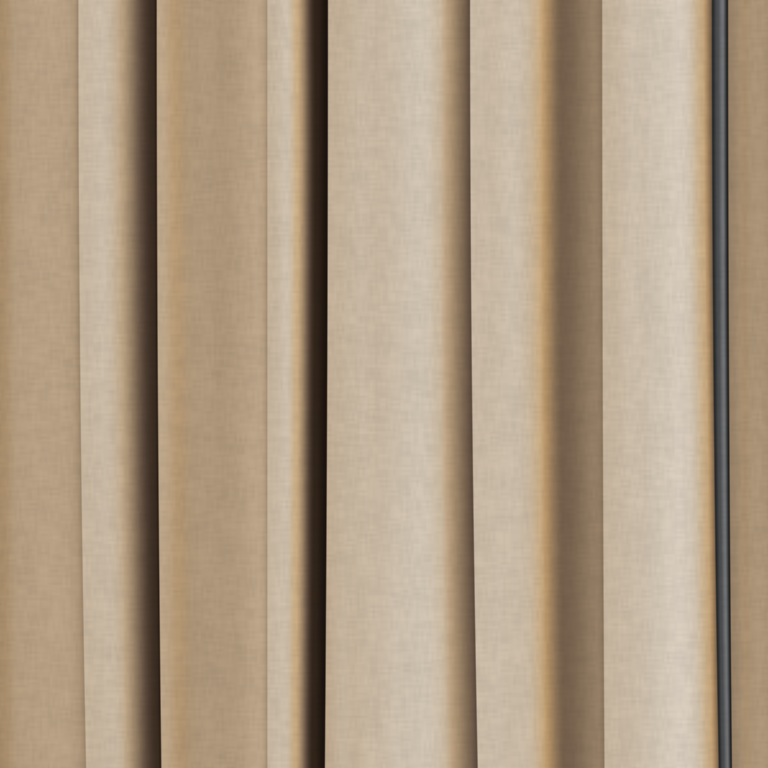
Write a Shadertoy shader that draws this texture.

```glsl
// Draws a beige linen curtain hanging in uneven vertical folds with deep shadows.

const int FOLDS = 9;
const float EDGE_SOFTNESS = 0.0014;
const float CREASE_WIDTH = 0.004;
const float CREASE_DEPTH = 0.16;
const float WEAVE_STRENGTH = 0.035;
const float MOTTLE_STRENGTH = 0.022;
const float STREAK_STRENGTH = 0.022;
const vec3 WARM_TINT = vec3(1.0, 0.91, 0.75);
const vec3 SLATE = vec3(0.98, 1.0, 1.02);
const int SLATE_FOLD = 7;

// Cloth colours from deepest shadow to highlight, ordered by their red value
const int SHADES = 8;
const vec3 CLOTH[SHADES] = vec3[SHADES](
    vec3(0.10, 0.07, 0.05), vec3(0.20, 0.15, 0.11), vec3(0.35, 0.28, 0.23),
    vec3(0.47, 0.39, 0.31), vec3(0.64, 0.55, 0.44), vec3(0.73, 0.64, 0.53),
    vec3(0.80, 0.75, 0.68), vec3(0.86, 0.82, 0.77));

// Left edge of each fold at the top, and its drift to the right at the hem
const float EDGE[FOLDS + 1] = float[FOLDS + 1](
    -0.01, 0.102, 0.204, 0.348, 0.427, 0.612, 0.784, 0.927, 0.948, 1.01);
const float SWAY[FOLDS + 1] = float[FOLDS + 1](
    0.0, 0.010, 0.006, 0.0, -0.004, 0.010, 0.003, 0.009, 0.005, 0.0);

// Brightness at four even steps across each fold
const vec4 TONE[FOLDS] = vec4[FOLDS](
    vec4(0.65, 0.70, 0.72, 0.69), vec4(0.77, 0.78, 0.74, 0.66),
    vec4(0.74, 0.67, 0.68, 0.74), vec4(0.77, 0.79, 0.76, 0.70),
    vec4(0.75, 0.78, 0.81, 0.71), vec4(0.78, 0.79, 0.78, 0.74),
    vec4(0.77, 0.79, 0.83, 0.77), vec4(0.15, 0.30, 0.46, 0.12),
    vec4(0.59, 0.66, 0.67, 0.65));

// Shadow of each fold: start, end, tone at the end, tone at the right edge
const vec4 SHADOW[FOLDS] = vec4[FOLDS](
    vec4(1.0, 1.2, 0.6, 0.6), vec4(0.48, 0.96, 0.23, 0.17),
    vec4(1.0, 1.2, 0.6, 0.6), vec4(0.48, 0.80, 0.19, 0.11),
    vec4(0.78, 1.06, 0.36, 0.36), vec4(0.50, 0.69, 0.45, 0.60),
    vec4(0.92, 1.01, 0.52, 0.50), vec4(1.0, 1.2, 0.1, 0.1),
    vec4(1.0, 1.2, 0.6, 0.6));

// Centre of the warm glow across each fold, and its strength
const vec2 GLOW[FOLDS] = vec2[FOLDS](
    vec2(0.12, 0.35), vec2(0.50, 0.12), vec2(0.17, 0.45),
    vec2(0.48, 0.75), vec2(0.82, 0.20), vec2(0.54, 0.80),
    vec2(0.92, 0.75), vec2(0.0, 0.0), vec2(0.35, 0.25));

float hash(vec2 p) {
    return fract(sin(dot(p, vec2(127.1, 311.7))) * 43758.5453);
}

float noise(vec2 p) {
    vec2 cell = floor(p), f = fract(p);
    f = f * f * (3.0 - 2.0 * f);
    return mix(mix(hash(cell), hash(cell + vec2(1, 0)), f.x),
               mix(hash(cell + vec2(0, 1)), hash(cell + vec2(1, 1)), f.x), f.y);
}

float foldEdge(int i, float y) {
    return EDGE[i] + SWAY[i] * (1.0 - y) * (1.0 - y);
}

// Turns a brightness into a cloth colour
vec3 clothColour(float tone) {
    vec3 colour = CLOTH[0];
    for (int i = 1; i < SHADES; i++) {
        float low = CLOTH[i - 1].r, high = CLOTH[i].r;
        colour = mix(colour, CLOTH[i], clamp((tone - low) / (high - low), 0.0, 1.0));
    }
    return colour;
}

vec3 shadeFold(int i, vec2 uv) {
    float left = foldEdge(i, uv.y), right = foldEdge(i + 1, uv.y);
    float u = clamp((uv.x - left) / (right - left), 0.0, 1.0);
    float bend = u + 0.03 * (noise(vec2(uv.y * 2.5, float(i) * 7.0)) - 0.5);

    // Broad light across the fold
    vec3 blend = smoothstep(vec3(0.0, 1.0, 2.0), vec3(1.0, 2.0, 3.0), vec3(u * 3.0));
    vec4 t = TONE[i], s = SHADOW[i];
    float tone = mix(mix(mix(t.x, t.y, blend.x), t.z, blend.y), t.w, blend.z);
    tone += STREAK_STRENGTH * (noise(vec2(uv.x * 45.0, uv.y * 1.5)) - 0.5);

    // Shadow, with light bouncing back from the next fold
    float shade = mix(s.z, s.w, smoothstep(s.y, max(1.0, s.y + 0.01), u));
    tone = mix(tone, shade, smoothstep(s.x, s.y, bend));
    tone *= 1.0 - CREASE_DEPTH * exp(-max(right - uv.x, 0.0) / CREASE_WIDTH);

    vec3 colour = clothColour(tone);
    if (i == SLATE_FOLD) return tone * SLATE;
    float offset = (bend - GLOW[i].x) / 0.09;
    return colour * mix(vec3(1.0), WARM_TINT, GLOW[i].y * exp(-offset * offset));
}

void mainImage(out vec4 fragColor, in vec2 fragCoord) {
    vec2 uv = fragCoord / iResolution.xy;

    // Folds overlap from left to right
    vec3 colour = shadeFold(0, uv);
    for (int i = 1; i < FOLDS; i++) {
        float cover = smoothstep(-EDGE_SOFTNESS, EDGE_SOFTNESS, uv.x - foldEdge(i, uv.y));
        colour = mix(colour, shadeFold(i, uv), cover);
    }

    // Crossed threads and soft mottling
    float weave = noise(uv * vec2(300.0, 70.0)) + noise(uv * vec2(70.0, 300.0)) - 1.0;
    float mottle = noise(uv * 55.0) - 0.5;
    colour *= 1.0 + WEAVE_STRENGTH * weave + MOTTLE_STRENGTH * mottle;
    fragColor = vec4(colour, 1.0);
}
```
